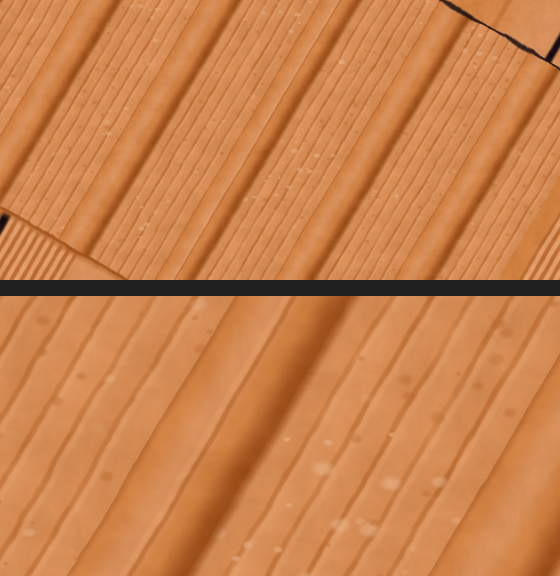
Top: the whole. Bottom: its middle third, enlarged.
Reproduce this texture procedurally as a Shadertoy shader.

```glsl
// Slanted clay roof tiles: round rolls alternate with flat, finely grooved pans.
// Skewed coordinates (s across the rolls, v along them) shade one course of tiles;
// its two ends, the neighbouring courses, flecks and grain are layered around it.
#define LEAN 0.595        // sideways shift of the rolls per unit of height
#define PITCH 0.428       // horizontal distance between rolls
#define ORIGIN 0.69       // right edge of roll number zero at the bottom
#define PAN 0.67          // share of the pitch taken by the flat pan
#define PLANKS 6.0        // grooved strips per pan
#define RIB_COUNT 12.0    // fine ribs per pitch on the side laps
#define LOWER_END 0.262   // ends of the course, measured along v
#define UPPER_END 1.915
#define FLECKS 0.30       // share of noise cells holding a pale fleck
#define GRAIN 0.022       // strength of the tone variation

const vec3 CLAY   = vec3(0.845, 0.560, 0.355);
const vec3 LIGHT  = vec3(0.880, 0.610, 0.410);
const vec3 ORANGE = vec3(0.815, 0.500, 0.255);
const vec3 SHADE  = vec3(0.735, 0.425, 0.200);
const vec3 DEEP   = vec3(0.620, 0.315, 0.110);
const vec3 CHALK  = vec3(0.910, 0.710, 0.550);
const vec3 GAP    = vec3(0.090, 0.050, 0.070);

float hash(vec2 p) {
    p = fract(p * vec2(0.1031, 0.1137));
    p += dot(p, p.yx + 33.33);
    return fract((p.x + p.y) * p.x * 17.3);
}

// Layered, turned and warped sines, about -1 to 1.
float grain(vec2 p) {
    float sum = 0.0, amp = 0.5;
    for (int i = 0; i < 5; i++) {
        p = mat2(1.22, 1.47, -1.47, 1.22) * p + 1.7;
        p += 0.6 * sin(p.yx * 0.8);
        sum += amp * sin(p.x) * cos(p.y);
        amp *= 0.72;
    }
    return sum;
}

// Cellular noise: soft blots of random size in a share of the cells.
float blots(vec2 p, float share) {
    vec2 cell = floor(p);
    float cover = 0.0;
    for (int j = -1; j <= 1; j++)
    for (int i = -1; i <= 1; i++) {
        vec2 c = cell + vec2(i, j);
        vec2 centre = c + vec2(hash(c), hash(c + 41.0));
        float radius = mix(0.12, 0.45, hash(c + 83.0));
        float blot = 1.0 - smoothstep(0.3 * radius, radius, length(p - centre));
        cover = max(cover, blot * step(hash(c + 127.0), share));
    }
    return cover;
}

// Soft line of half width w at distance d, never thinner than a pixel.
float line(float d, float w, float px) {
    return 1.0 - smoothstep(0.3 * w, w + px, abs(d));
}

vec3 rollColor(float t, float seam, float px) {
    vec3 c = mix(SHADE, ORANGE, smoothstep(0.0, 0.08, t));
    c = mix(c, CLAY, smoothstep(0.05, 0.38, t));
    c = mix(c, ORANGE, smoothstep(0.42, 0.68, t));
    c = mix(c, DEEP, smoothstep(0.66, 0.97, t));
    c = mix(c, SHADE, 0.75 * seam * line(t - 0.52, 0.03, px));
    return mix(c, LIGHT, 0.6 * seam * line(t - 0.46, 0.04, px));
}

vec3 panColor(float f, float id, vec2 p, float px) {
    float g = f / PAN * PLANKS + 0.05 * grain(p * 9.0 + id);
    float plank = floor(g + 0.5);
    float inside = step(0.5, plank) * step(plank, PLANKS - 0.5);
    float depth = 0.65 + 0.35 * grain(p * 5.0 + plank * 3.1);
    float w = px * PLANKS / PAN;
    vec3 c = CLAY + 0.03 * (hash(vec2(floor(g), id + 9.0)) - 0.5);
    c = mix(c, ORANGE, 0.35 * fract(g));
    c = mix(c, LIGHT, 0.5 * inside * line(g - plank - 0.17, 0.12, w));
    c = mix(c, SHADE, clamp(depth, 0.3, 1.0) * inside * line(g - plank, 0.10, w));
    c = mix(c, CHALK, 0.55 * blots(p * vec2(26.0, 38.0), FLECKS) * smoothstep(-0.1, 0.6, grain(p * 4.0)));
    c = mix(c, SHADE, 0.45 * blots(p * vec2(34.0, 46.0) + 50.0, 0.10));
    return mix(c, DEEP, 0.85 * (1.0 - smoothstep(0.0, 0.035 + px, f)));
}

vec3 ribColor(float s) {
    float wave = 0.5 + 0.5 * sin(6.2832 * RIB_COUNT * s);
    return mix(SHADE, LIGHT, smoothstep(0.1, 0.8, wave));
}

void mainImage(out vec4 fragColor, in vec2 fragCoord) {
    vec2 p = fragCoord / iResolution.y;
    float pixel = 1.0 / iResolution.y;
    float px = pixel / PITCH;
    float s = (p.x - LEAN * p.y - ORIGIN) / PITCH + 0.006 * grain(p * 6.0);
    float v = p.y + 0.58 * p.x + 0.005 * grain(p * 14.0);
    float id = floor(s), f = fract(s);

    // Main course: pan, then roll; every fourth roll carries a lap seam.
    float seam = 1.0 - step(0.5, mod(id + 1.0, 4.0));
    vec3 roll = rollColor((f - PAN) / (1.0 - PAN), seam, px / (1.0 - PAN));
    vec3 color = mix(panColor(f, id, p, px), roll, smoothstep(PAN - px, PAN + px, f));

    // Ribbed side lap at the right, behind a smooth band.
    vec3 lap = mix(ORANGE, ribColor(s), smoothstep(2.70, 2.73, s));
    color = mix(color, lap, smoothstep(2.53, 2.56, s));

    // Course below: ribs on the left, plain clay on the right, gap at its side.
    vec3 below = mix(ribColor(s), CLAY, smoothstep(-1.12, -1.06, s));
    below = mix(below, GAP, line(s + 1.88, 0.055, px));
    below = mix(below, SHADE, smoothstep(LOWER_END - 0.035, LOWER_END, v));
    color = mix(below, color, smoothstep(LOWER_END - pixel, LOWER_END + pixel, v));
    color = mix(color, DEEP, 0.8 * line(v - LOWER_END, 0.007, pixel));

    // Course above: smooth clay with a crease and a dark, uneven lower lip.
    vec3 above = mix(ORANGE, CLAY, smoothstep(0.9, 1.7, s));
    above = mix(above, SHADE, 0.7 * line(s - 1.25, 0.035, px));
    above = mix(above, GAP, line(s - 1.87, 0.045, px));
    color = mix(color, above, smoothstep(UPPER_END - pixel, UPPER_END + pixel, v));
    float lip = 0.008 + 0.005 * sin(9.0 * s);
    color = mix(color, GAP, 0.85 * line(v - UPPER_END, lip, pixel));

    color += GRAIN * (grain(p * 22.0) + 0.6 * grain(p * vec2(7.0, 11.0) + 4.0));
    fragColor = vec4(clamp(color, 0.0, 1.0), 1.0);
}
```
